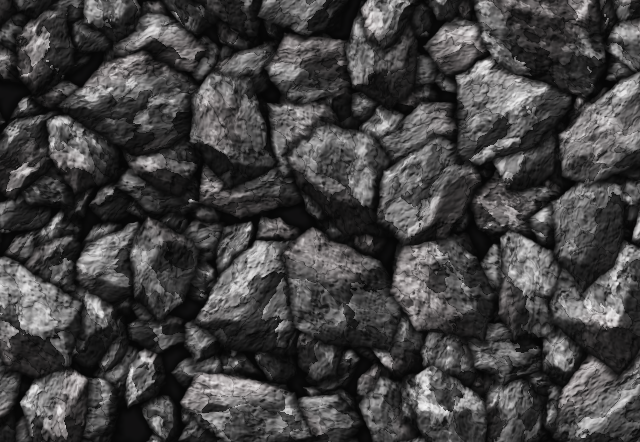
This texture is drawn by a Shadertoy shader. Its source:

```glsl
// A heap of broken black coal seen from above, lit from the upper left.
// Faceted lumps are painted over each other in three layers, small to large;
// each gets soft facets, glossy chips, a rough relief and a shadow.

const float TAU = 6.2831853;
const int SIDES = 7;
const vec3 LIGHT = vec3(-0.37, 0.56, 0.74);
const vec3 GAP_COLOR = vec3(0.035, 0.034, 0.036);
const vec3 COAL_TINT = vec3(1.0, 0.99, 0.995);
const vec3 RUST_TINT = vec3(1.03, 0.975, 0.98);

float hash(vec2 p) {
    vec3 q = fract(p.xyx * 0.1031);
    q += dot(q, q.yzx + 33.33);
    return fract((q.x + q.y) * q.z);
}

vec2 hash2(vec2 p) {
    return vec2(hash(p + 11.3), hash(p + 23.9));
}

float noise(vec2 p) {
    vec2 cell = floor(p), f = fract(p);
    f = f * f * (3.0 - 2.0 * f);
    float low = mix(hash(cell), hash(cell + vec2(1, 0)), f.x);
    float high = mix(hash(cell + vec2(0, 1)), hash(cell + vec2(1, 1)), f.x);
    return mix(low, high, f.y);
}

float fbm(vec2 p) {
    float sum = 0.0, amp = 0.47;
    for (int i = 0; i < 4; i++) {
        sum += amp * noise(p);
        p = mat2(1.64, 1.24, -1.24, 1.64) * p + 7.3;
        amp *= 0.58;
    }
    return sum;
}

mat2 rotation(float angle) {
    float c = cos(angle), s = sin(angle);
    return mat2(c, s, -s, c);
}

// Random tilt of the nearest chip in xy, distance to its border in z.
vec3 chipFacet(vec2 p) {
    vec2 home = floor(p), nearestId = home;
    float nearest = 9.0, second = 9.0;
    for (int y = -1; y <= 1; y++)
    for (int x = -1; x <= 1; x++) {
        vec2 id = home + vec2(x, y);
        float d = length(id + hash2(id) - p);
        second = min(second, max(d, nearest));
        if (d < nearest) { nearest = d; nearestId = id; }
    }
    return vec3(hash2(nearestId + 47.0) - 0.5, second - nearest);
}

// Distance inside a unit lump's outline; slope receives its facet tilt.
float lumpShape(vec2 p, vec2 id, out vec2 slope) {
    vec2 tilt = 0.8 * (hash2(id + 3.1) - 0.5);
    float weight = exp(-36.0 * max(0.45 - dot(tilt, p), -1.0));
    vec2 slopes = tilt * weight;
    float inside = 10.0;
    for (int i = 0; i < SIDES; i++) {
        vec2 key = id + float(i) * vec2(13.7, 7.9);
        float angle = (float(i) + 0.75 * hash(key)) * TAU / float(SIDES);
        vec2 dir = vec2(cos(angle), sin(angle));
        float edge = mix(0.74, 1.05, hash(key + 41.3)) - dot(dir, p);
        float steep = mix(0.45, 1.7, hash(key + 87.1));
        float w = exp(-36.0 * max(edge * steep, -1.0));
        slopes += dir * steep * w;
        weight += w;
        inside = min(inside, edge);
    }
    slope = slopes / weight;
    return inside;
}

// Brightness of a chipped, glossy coal surface.
float coalTone(vec2 q, vec2 slope, vec3 light, float gain, float gloss) {
    float height = fbm(q);
    float relief = height - fbm(q + 0.075 * light.xy);
    vec2 bend = 1.6 * vec2(height, fbm(q + 53.0));
    vec3 chip = chipFacet(q * 0.85 + bend);
    vec3 normal = normalize(vec3(slope + 1.1 * chip.xy, 1.0));
    float facing = max(dot(normal, light), 0.0);
    float crack = mix(0.55, 1.0, smoothstep(0.0, 0.12, chip.z));
    float patches = smoothstep(0.5, 0.66, fbm(q * 1.7 + 19.0));
    float tone = (0.06 + 0.52 * facing * facing) * gain * crack;
    tone *= clamp(1.0 + 13.0 * relief, 0.2, 2.5);
    return tone + patches * gloss * facing * facing * clamp(0.9 + 11.0 * relief, 0.05, 2.0);
}

// Paints one layer of scattered lumps over the colour below.
vec3 paintLayer(vec3 color, vec2 uv, float cellSize, float share, float bright, float layer) {
    vec2 home = floor(uv / cellSize);
    float pixel = 1.0 / iResolution.y;
    for (int y = -1; y <= 1; y++)
    for (int x = -1; x <= 1; x++) {
        vec2 cell = home + vec2(x, y);
        vec2 id = cell + layer * 57.0 + 20.0;
        if (hash(id + 0.37) > share) continue;

        vec2 center = (cell + 0.5 + 0.6 * (hash2(id) - 0.5)) * cellSize;
        float radius = cellSize * mix(0.48, 0.68, hash(id + 31.7));
        mat2 turn = rotation(TAU * hash(id + 61.1));
        vec2 local = turn * (uv - center);
        vec2 p = local * vec2(0.82, 1.18) / radius;
        if (dot(p, p) > 3.2) continue;

        vec2 slope;
        float inside = lumpShape(p, id, slope) * radius;
        color *= mix(0.24, 1.0, smoothstep(0.0, 0.021, -inside));
        float cover = smoothstep(-pixel, pixel, inside);
        if (cover <= 0.0) continue;

        vec3 light = vec3(turn * LIGHT.xy, LIGHT.z);
        vec2 q = local * vec2(16.0, 23.0) + 30.0 * hash(id + 71.0) + 40.0;
        float gain = bright * mix(0.7, 1.25, hash(id + 83.0));
        float gloss = bright * mix(0.15, 0.9, hash(id + 97.0));
        float tone = coalTone(q, slope, light, gain, gloss);
        tone *= mix(0.35, 1.0, smoothstep(0.0, 0.012, inside));
        vec3 tint = mix(COAL_TINT, RUST_TINT, smoothstep(0.55, 0.8, noise(q * 0.4)));
        color = mix(color, tone * tint, cover);
    }
    return color;
}

void mainImage(out vec4 fragColor, in vec2 fragCoord) {
    vec2 uv = fragCoord / iResolution.y;

    // Bend the plane slightly so outlines look chipped.
    vec2 chips = vec2(fbm(uv * 17.0 + 5.0), fbm(uv * 17.0 + 60.0)) - 0.5;
    uv += 0.022 * chips;

    vec3 color = GAP_COLOR;
    color = paintLayer(color, uv, 0.1, 1.0, 0.85, 1.0);
    color = paintLayer(color, uv, 0.155, 0.85, 1.0, 2.0);
    color = paintLayer(color, uv, 0.215, 0.5, 1.08, 3.0);

    // Roll off highlights gently and lift the deepest blacks.
    color = 0.02 + 0.96 * (1.0 - exp(-1.4 * color));
    fragColor = vec4(color, 1.0);
}
```
